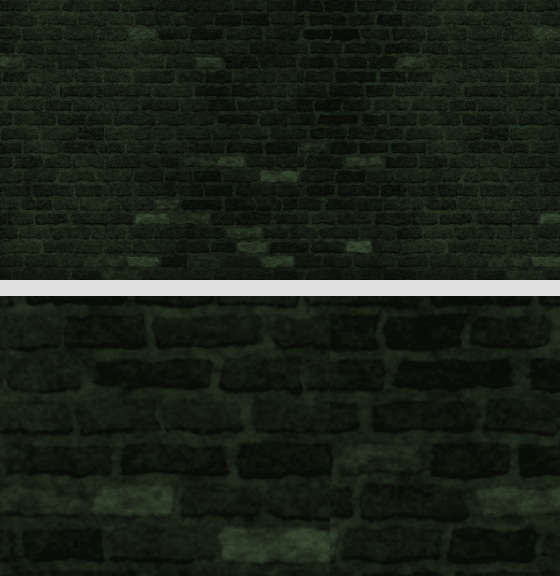
Top, the full canvas; bottom, a detail of the centre.
This texture is drawn by a WebGL 1 fragment shader. Its source:

```glsl
precision highp float;
uniform vec2 u_resolution;

float hash(vec2 p) {
  vec3 q = fract(p.xyx * 0.1031);
  q += dot(q, q.yzx + 33.33);
  return fract((q.x + q.y) * q.z);
}

float noise(vec2 p) {
  vec2 i = floor(p), f = fract(p);
  f = f * f * (3.0 - 2.0 * f);
  return mix(mix(hash(i), hash(i + vec2(1, 0)), f.x),
             mix(hash(i + vec2(0, 1)), hash(i + vec2(1, 1)), f.x), f.y);
}

float fbm(vec2 p) {
  float sum = 0.0, amp = 0.5;
  for (int i = 0; i < 4; i++) {
    sum += amp * noise(p);
    p = p * 2.03 + 17.7;
    amp *= 0.55;
  }
  return sum / 1.01;
}

float roundBox(vec2 p, vec2 halfSize, float radius) {
  vec2 q = abs(p) - halfSize + radius;
  return length(max(q, 0.0)) + min(max(q.x, q.y), 0.0) - radius;
}

void main() {
  vec2 p = gl_FragCoord.xy / u_resolution * vec2(2.0, 1.0);

  // Wide wall tile with a seam right of centre
  vec2 tile = vec2(mod(p.x - 1.06, 1.445), p.y);
  vec2 warp = vec2(fbm(tile * 34.0), fbm(tile * 34.0 + 70.0)) - 0.5;
  vec2 w = tile + warp * vec2(0.020, 0.013);

  // Running bond: 12 bricks per tile, uneven lengths in each course
  vec2 cell = vec2(1.445 / 12.0, 1.0 / 19.7);
  vec2 grid = vec2(w.x, 1.0 - w.y) / cell + vec2(0.0, 0.09);
  float row = floor(grid.y);
  float rowRand = hash(vec2(row, 5.0));
  float waves = 2.0 + floor(3.0 * rowRand);
  grid.x += 0.16 * sin(6.2832 * grid.x * waves / 12.0 + row * 2.4);
  grid.x += 0.5 * mod(row, 2.0) + 0.3 * rowRand;
  vec2 id = vec2(mod(floor(grid.x), 12.0), row);
  float brickRand = hash(id + 3.0);
  vec2 local = (fract(grid) - 0.5) * cell;
  vec2 halfSize = vec2(0.0565, 0.0205) - 0.004 * hash(id + 41.0);
  float d = roundBox(local, halfSize, 0.007);
  float brick = 1.0 - smoothstep(-0.0025, 0.0025, d);

  // Broad lighting, with a dark stretch beside the upper seam
  float haze = smoothstep(0.15, 0.55, tile.x) * (1.0 - smoothstep(0.75, 1.2, tile.x));
  float deep = (1.0 - smoothstep(0.32, 0.46, tile.x)) * smoothstep(0.3, 0.42, p.y);
  float stain = fbm(tile * 6.0 + 11.0) - 0.5;
  float grime = fbm(tile * vec2(55.0, 100.0) + 31.0) - 0.5;
  float grain = noise(tile * 256.0) + noise(tile * 170.0 + 9.0) - 1.0;

  // Tone of brick faces, worn lighter along the top
  float face = 0.13 + 0.22 * haze - 0.10 * deep + 0.28 * (brickRand - 0.5);
  face += 0.36 * stain + 0.50 * grime - 3.0 * local.y * (1.0 - deep);

  // Mortar, partly covered with dirt
  float covered = smoothstep(0.45, 0.62, fbm(tile * 15.0 + 53.0)) * (1.0 - 0.8 * deep);
  float mortar = 0.43 + 0.19 * haze + 0.40 * stain + 0.70 * grime - 0.15 * covered;

  // Pale bricks, more of them low on the wall
  float pale = step(1.0 - mix(0.13, 0.04, p.y), hash(id + 87.0));
  face += pale * (0.50 + 0.35 * brickRand) * (0.95 + 1.1 * grime);

  float tone = mix(mortar, face, brick);

  // Dark crevices around bricks, deepest under the lower edge
  float crevice = 1.0 - smoothstep(0.0, 0.0055, abs(d + 0.001));
  float underside = smoothstep(0.006, 0.016, local.y);
  tone -= crevice * (0.07 + 0.29 * underside) * smoothstep(-0.35, 0.0, warp.x);
  tone += grain * (0.20 + 0.12 * haze);
  tone *= mix(0.65, 1.0, smoothstep(0.0, 0.14, p.y));

  vec3 darkMoss = vec3(0.049, 0.066, 0.041);
  vec3 paleMoss = vec3(0.172, 0.225, 0.152);
  gl_FragColor = vec4(mix(darkMoss, paleMoss, clamp(tone, -0.12, 1.35)), 1.0);
}
```
